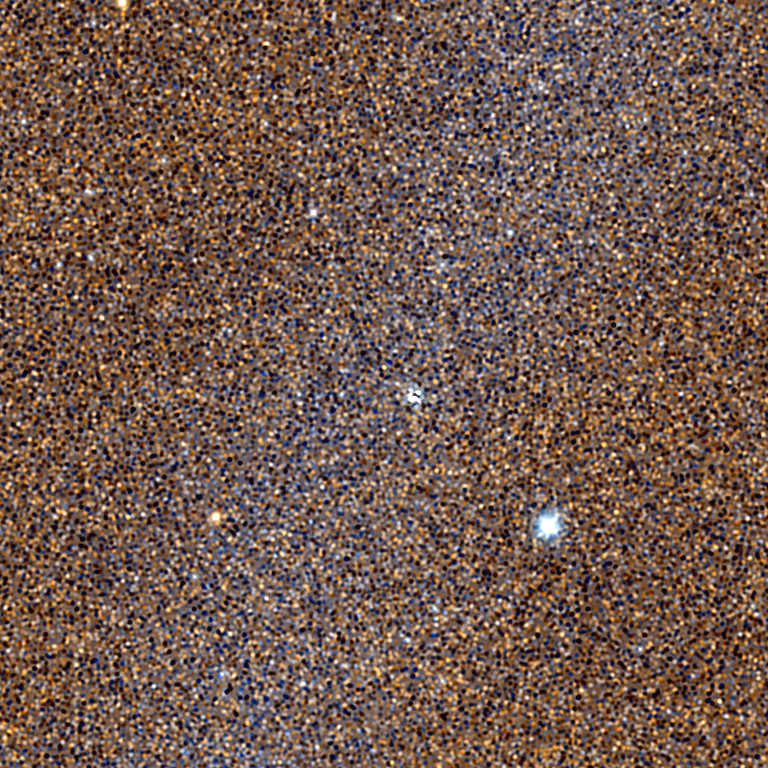
A Shadertoy shader for this texture:

```glsl
vec3 hash3(vec2 p) {
    vec3 q = fract(p.xyx * vec3(0.1031, 0.1030, 0.0973));
    q += dot(q, q.yxz + 33.33);
    return fract((q.xxy + q.yzz) * q.zyx);
}

// Cellular grain: signed, sharpened spots; x drives brightness, y drives hue
vec2 grain(vec2 p) {
    vec2 cell = floor(p), sum = vec2(0.0);
    for (int i = 0; i < 18; i++) {
        vec2 id = cell + vec2(i % 3 - 1, (i / 3) % 3 - 1);
        vec2 seed = id + float(i / 9) * vec2(311.0, 173.0);
        vec3 spot = hash3(seed);
        vec2 weight = vec2(spot.z, hash3(seed + 517.0).x) * 2.0 - 1.0;
        vec2 d = p - id - spot.xy;
        float r2 = min(dot(d, d), 1.0);
        sum += weight * (1.0 - r2) * (1.0 - r2) * (1.0 - 2.5 * r2);
    }
    return sum * 2.27;
}

// Tinted glow with a white core and thin diagonal rays
vec3 addStar(vec3 color, vec2 d, float size, vec3 tint, float strength) {
    float r = length(d) / size;
    vec2 diagonal = abs(vec2(d.x + d.y, d.x - d.y)) / size;
    float rays = exp(-7.0 * min(diagonal.x, diagonal.y) - 1.3 * r);
    color = mix(color, tint, strength * 0.8 * exp(-r * r * r));
    return color + strength * (0.9 * exp(-5.0 * r * r) + 0.45 * rays);
}

void mainImage(out vec4 fragColor, in vec2 fragCoord) {
    vec2 uv = fragCoord / iResolution.xy;
    vec2 noise = grain(uv * 150.0 + 20.0);

    // Broad pale blue band between warm brown sides
    float center = 0.27 + 0.5 * uv.y + 0.04 * sin(9.0 * uv.y + 1.0);
    float offset = (uv.x - center) / 0.23;
    float band = exp(-offset * offset);
    float clouds = sin(7.0 * uv.x + 3.0 * sin(5.0 * uv.y)) * sin(8.0 * uv.y - 4.0 * uv.x);
    float warmth = noise.y + 0.35 - 0.9 * band + 0.15 * clouds;
    float light = noise.x + 0.35 * (band - 0.4) + 0.1 * clouds;

    vec3 color = vec3(0.45, 0.35, 0.30)
        + light * vec3(0.19, 0.165, 0.115)
        + warmth * vec3(0.052, -0.012, -0.098);
    color = max(color, vec3(0.05, 0.03, 0.05));

    // Sparse faint stars, one per chosen cell
    vec2 field = uv * 22.0;
    vec3 pick = hash3(floor(field) + 71.0);
    if (pick.z > 0.94) {
        vec2 d = (fract(field) - 0.3 - 0.4 * pick.xy) / 22.0;
        color = addStar(color, d, 0.006, vec3(0.62, 0.76, 0.88), 0.5);
    }

    // Main stars
    vec3 blue = vec3(0.45, 0.68, 0.90), amber = vec3(1.0, 0.70, 0.32);
    float mottle = clamp(0.55 + 0.35 * noise.x, 0.1, 0.9);
    color = addStar(color, uv - vec2(0.714, 0.315), 0.023, blue + 0.08 * noise.x, 1.0);
    color = addStar(color, uv - vec2(0.540, 0.483), 0.020, vec3(0.60, 0.76, 0.86), mottle);
    color = addStar(color, uv - vec2(0.281, 0.327), 0.010, amber, 0.9);
    color = addStar(color, uv - vec2(0.159, 0.997), 0.010, amber, 0.9);
    color = addStar(color, uv - vec2(0.408, 0.723), 0.008, vec3(0.85, 0.82, 0.90), 0.7);

    fragColor = vec4(clamp(color, 0.0, 1.0), 1.0);
}
```
